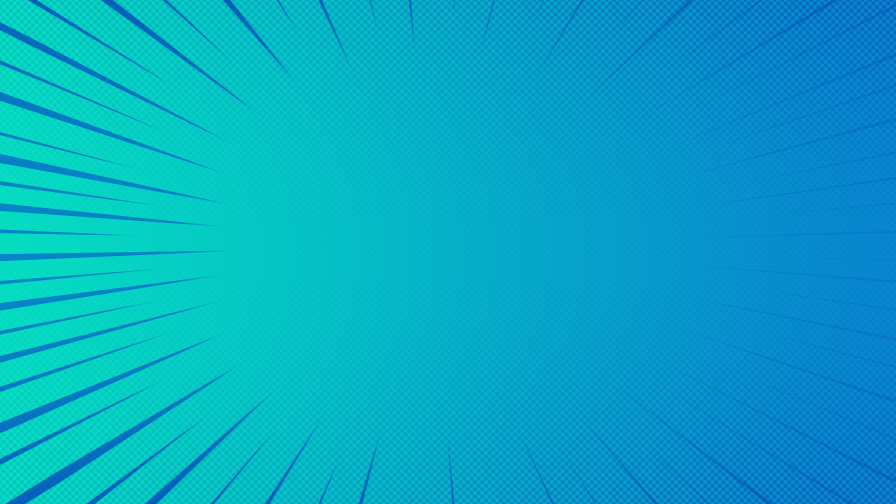
Reproduce this background procedurally as a WebGL 1 fragment shader.

```glsl
precision highp float;
// Comic speed-line background: a green to blue horizontal gradient, tapered
// rays placed in equal angular cells around a stretched centre, and a fine
// halftone screen that grows toward the top, bottom and right-hand corners.
uniform vec2 u_resolution;

const float TAU = 6.2831853;
const float RAY_COUNT = 64.0;

float hash(float n) {
    return fract(sin(n * 12.9898 + 4.1) * 4375.85);
}

// Three-stop gradient across the width, x from 0 to 1
vec3 gradient(float x) {
    vec3 green = vec3(0.02, 0.88, 0.755);
    vec3 cyan = vec3(0.02, 0.71, 0.785);
    vec3 blue = vec3(0.03, 0.515, 0.81);
    vec3 leftHalf = mix(green, cyan, smoothstep(-0.12, 0.62, x));
    return mix(leftHalf, blue, smoothstep(0.34, 1.1, x));
}

// Coverage of the tapered rays; q is centred and squeezed to a unit circle
float rays(vec2 q, float pixel) {
    float radius = length(q);
    float cell = (atan(q.y, q.x) / TAU + 0.5) * RAY_COUNT;
    float id = floor(cell);
    float isShort = mod(id, 2.0);
    vec2 dir = q / max(radius, 0.001);
    float upright = dir.y * dir.y;

    // Tips reach closer to the centre at the sides than above and below
    float tip = mix(dir.x < 0.0 ? 0.41 : 0.52, 0.72, upright);
    tip += 0.06 * hash(id) + isShort * (0.10 + 0.16 * hash(id + 31.0));

    float jitter = 0.24 * (hash(id + 73.0) - 0.5);
    float offset = abs(fract(cell) - 0.5 - jitter) * TAU / RAY_COUNT * radius;
    float growth = mix(0.027, 0.010, smoothstep(-0.7, 0.3, dir.x));
    growth *= mix(1.0, 0.65, upright) * mix(1.0, 0.7, isShort);
    growth *= 0.8 + 0.4 * hash(id + 11.0);
    float halfWidth = growth * min(radius - tip, 0.65);

    float body = clamp(0.5 + (halfWidth - offset) / pixel, 0.0, 1.0);
    return body * smoothstep(0.0, 0.15, radius - tip);
}

// Staggered round dots; size from 0 to 1
float halftone(vec2 p, float size, float pixel) {
    vec2 wave = cos(p * TAU / 0.0145);
    float soft = 0.4 + 60.0 * pixel;
    float threshold = mix(0.45, -0.1, size);
    return smoothstep(threshold - soft, threshold + soft, wave.x * wave.y);
}

void main() {
    vec2 uv = gl_FragCoord.xy / u_resolution;
    vec2 p = gl_FragCoord.xy / u_resolution.y;
    float aspect = u_resolution.x / u_resolution.y;
    float pixel = 1.0 / u_resolution.y;

    vec3 color = gradient(uv.x);

    // Rays, deeper blue in the corners and fainter on the right
    vec2 q = (uv - vec2(0.482, 0.514)) * vec2(aspect / 0.865, 1.0 / 0.486);
    float height = abs(uv.y - 0.5) * 2.0;
    vec3 rayColor = mix(vec3(0.02, 0.49, 0.78), vec3(0.02, 0.33, 0.73),
                        max(height * height, 0.5 * uv.x));
    float rayStrength = mix(0.9, mix(0.35, 0.7, height), smoothstep(0.35, 0.85, uv.x));
    color = mix(color, rayColor, rays(q, 2.0 * pixel) * rayStrength);

    // Halftone shade over everything, faint along the middle
    float shade = mix(0.12, 0.85, smoothstep(0.0, 1.2, height));
    shade *= mix(0.85, 1.1, uv.x);
    float dots = halftone(p, shade, pixel);
    float dotStrength = shade * mix(0.3, 0.6, smoothstep(0.2, 1.0, uv.x));
    color = mix(color, vec3(0.02, 0.28, 0.68), dots * dotStrength);

    gl_FragColor = vec4(color, 1.0);
}
```
